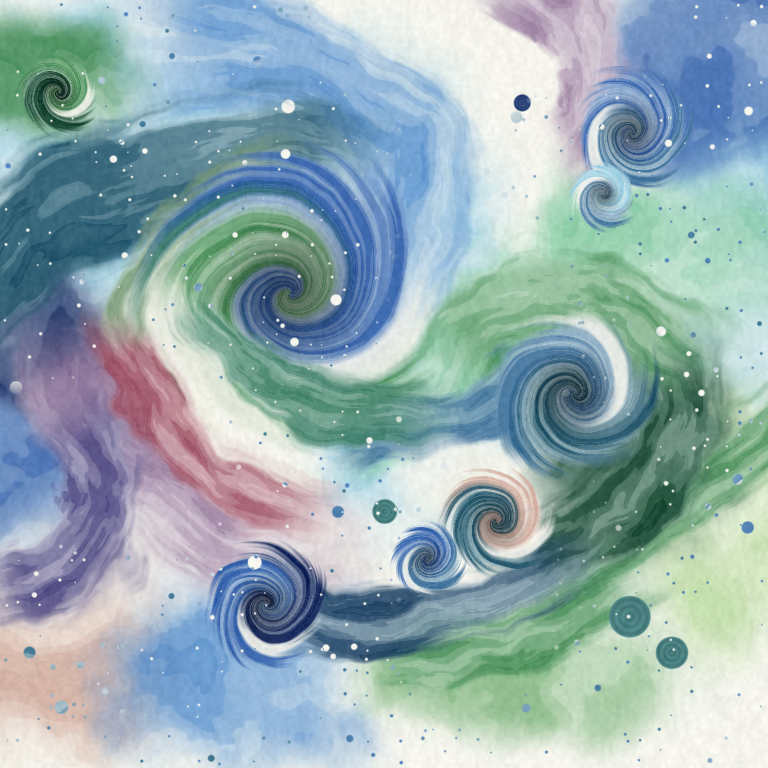
This background is drawn by a WebGL 2 fragment shader. Its source:

```glsl
#version 300 es
precision highp float;
uniform vec2 u_resolution;
out vec4 outColor;

// Pigments
const vec3 PAPER = vec3(.96,.96,.93);
const vec3 SKY = vec3(.7,.86,.92);
const vec3 AZURE = vec3(.52,.7,.87);
const vec3 BLUE = vec3(.35,.53,.77);
const vec3 NAVY = vec3(.18,.28,.5);
const vec3 SLATE = vec3(.42,.6,.73);
const vec3 TEAL = vec3(.25,.47,.55);
const vec3 MINT = vec3(.66,.86,.75);
const vec3 GREEN = vec3(.44,.68,.5);
const vec3 FOREST = vec3(.2,.42,.34);
const vec3 VIOLET = vec3(.44,.42,.63);
const vec3 MAUVE = vec3(.72,.63,.74);
const vec3 ROSE = vec3(.73,.47,.54);
const vec3 PEACH = vec3(.88,.78,.74);
const vec3 LIME = vec3(.83,.91,.76);

// Brush behaviour
const float WARP = .09;
const float TWIST = 3.3;
const float STRANDS = 3.5;
const float OPACITY = .9;
const float GRAIN = .035;
const float STEPS = 10.;

// Larger beads: centre and radius
const vec3 BEADS[4] = vec3[4](vec3(.68,.866,.011), vec3(.501,.334,.016),
  vec3(.82,.197,.027), vec3(.875,.15,.021));

vec3 c = PAPER;
vec2 p;

float hash(vec2 v) {
  vec3 q = fract(v.xyx * .1031);
  q += dot(q, q.yzx + 33.33);
  return fract((q.x + q.y) * q.z);
}

float noise(vec2 v) {
  vec2 i = floor(v), f = fract(v), e = vec2(0,1);
  f *= f * (3. - 2. * f);
  return mix(mix(hash(i), hash(i + e.yx), f.x), mix(hash(i + e), hash(i + e.yy), f.x), f.y);
}

float fbm(vec2 v) {
  float sum = 0., gain = .53;
  for (int i = 0; i < 4; i++) {
    sum += gain * noise(v);
    v = mat2(1.6,1.2,-1.2,1.6) * v + 7.;
    gain *= .5;
  }
  return sum;
}

// Translucent layers with darker dried rims
vec3 layered(vec3 pigment, float tone) {
  float f = fract(tone * 7.);
  float rim = f * (1. - smoothstep(.88, 1., f));
  float light = smoothstep(.25, .75, tone) - .25 * rim + .1;
  return mix(pow(pigment, vec3(1.5)), mix(pigment, PAPER, .4), light);
}

void wash(float x, float y, float w, float h, vec3 pigment) {
  float d = length((p - vec2(x,y)) / vec2(w,h));
  float tone = fbm(p * 9. + 30. * vec2(x,y));
  float cover = 1. - smoothstep(.5, 1.15, d + tone * .6 - .3);
  c = mix(c, layered(pigment, tone), cover * OPACITY);
}

// Curve through three control points, streaked along its length
void stroke(mat3x2 m, float width, vec3 pigment) {
  float best = 9., side, along;
  vec2 last = m[0];
  for (float t = 0.; t < STEPS; t++) {
    float k = (t + 1.) / STEPS;
    vec2 next = mix(mix(m[0], m[1], k), mix(m[1], m[2], k), k);
    vec2 seg = next - last, q = p - last;
    float h = clamp(dot(q, seg) / dot(seg, seg), 0., 1.), d = length(q - seg * h);
    if (d < best) {
      best = d;
      side = sign(seg.x * q.y - seg.y * q.x);
      along = (t + h) / STEPS;
    }
    last = next;
  }
  float d = best / width;
  float tone = fbm(vec2(side * d * 2.5, along * 4.) + m[0] * 40.);
  float cover = 1. - smoothstep(.6, 1.15, d + tone - .5);
  cover *= smoothstep(0., .2, min(along, 1. - along));
  c = mix(c, layered(pigment, tone), cover * OPACITY);
}

// Logarithmic spiral of two inks with a bare paper gap
void swirl(vec2 v, float x, float y, float size, float phase, vec3 inkA, vec3 inkB) {
  vec2 q = (v - vec2(x,y)) / size;
  float r = length(q), s = atan(q.y, q.x) - TWIST * log(r + .08) + phase;
  vec2 ring = vec2(cos(s), sin(s));
  float tone = fbm(ring * STRANDS + r * 1.5 + 40. * vec2(x,y));
  vec3 ink = layered(mix(inkB, inkA, smoothstep(-.5, .5, ring.y + tone - .5)), tone);
  ink *= mix(.55, 1., smoothstep(0., .7, r));
  float gap = smoothstep(.85, .97, cos(s - .2)) * smoothstep(.35, .6, r);
  float cover = 1. - smoothstep(.82, 1.06, r + tone * .5 - .25);
  c = mix(c, mix(ink, PAPER, gap * .9), cover);
}

void main() {
  vec2 uv = gl_FragCoord.xy / u_resolution;
  float pixel = 1. / u_resolution.y;
  p = uv + WARP * (vec2(fbm(uv * 6.), fbm(uv * 6. + 19.)) - .5);
  vec2 v = mix(uv, p, .35);

  // Broad washes
  wash(.2,.78,.4,.24, SKY);
  wash(.53,.58,.17,.32, SKY);
  wash(.97,.7,.13,.25, SKY);
  wash(.93,.93,.17,.15, BLUE);
  wash(.06,.88,.14,.09, GREEN);
  wash(.02,.43,.15,.17, BLUE);
  wash(.06,.57,.09,.1, NAVY);
  wash(.08,.13,.19,.15, PEACH);
  wash(.32,.13,.2,.15, AZURE);
  wash(.3,.3,.22,.09, mix(MAUVE, PAPER, .6));
  wash(.7,.12,.24,.1, mix(GREEN, LIME, .5));
  wash(.83,.65,.2,.14, MINT);
  wash(.95,.33,.16,.19, LIME);
  wash(.83,.43,.14,.17, FOREST);

  // Sweeping strokes
  stroke(mat3x2(.12,.94,.63,1,.51,.53), .085, AZURE);
  stroke(mat3x2(-.1,.53,.1,.86,.5,.8), .07, TEAL);
  stroke(mat3x2(.16,.47,.14,.75,.4,.77), .045, mix(GREEN, PEACH, .4));
  stroke(mat3x2(.09,.6,.1,.35,.42,.29), .07, MAUVE);
  stroke(mat3x2(.15,.62,.16,.39,.47,.32), .045, ROSE);
  stroke(mat3x2(.07,.5,.27,.26,-.04,.24), .055, VIOLET);
  stroke(mat3x2(.64,1.08,.89,.92,.7,.78), .06, MAUVE);
  stroke(mat3x2(1.1,.52,.86,.36,.7,.15), .045, GREEN);
  stroke(mat3x2(.88,.59,.93,.35,.64,.2), .06, FOREST);
  stroke(mat3x2(.5,.15,.68,.1,.86,.27), .05, GREEN);
  stroke(mat3x2(.3,.23,.54,.12,.8,.29), .045, mix(TEAL, NAVY, .4));
  stroke(mat3x2(.42,.43,.6,.48,.72,.68), .07, MINT);
  stroke(mat3x2(.56,.51,.75,.75,.94,.49), .055, GREEN);
  stroke(mat3x2(.42,.44,.61,.44,.74,.54), .045, SLATE);
  wash(.6,.385,.09,.06, PAPER);

  // Spirals
  swirl(v, .378,.622,.185, .35, BLUE, GREEN);
  stroke(mat3x2(.22,.69,.17,.43,.5,.37), .035, PAPER);
  stroke(mat3x2(.25,.64,.28,.41,.62,.48), .042, mix(GREEN, SLATE, .35));
  swirl(v, .75,.49,.105, -1.2, SLATE, TEAL);
  swirl(v, .825,.835,.075, 2.3, SLATE, BLUE);
  swirl(v, .79,.745,.045, 3., SLATE, SKY);
  swirl(v, .35,.215,.075, 1., NAVY, BLUE);
  swirl(v, .655,.32,.07, .3, PEACH, TEAL);
  swirl(v, .56,.27,.045, 2., SLATE, BLUE);
  swirl(v, .075,.875,.05, 0., GREEN, FOREST);

  // Ringed beads
  for (int i = 0; i < 4; i++) {
    float d = length(uv - BEADS[i].xy) / BEADS[i].z, soft = pixel / BEADS[i].z;
    vec3 ink = i == 0 ? NAVY : mix(TEAL, GREEN, .3);
    c = mix(c, ink * (.93 + .07 * cos(d * 19.)), 1. - smoothstep(1. - soft, 1. + soft, d));
  }

  // Splatter: pale on dark paint, dark on pale paper
  for (float i = 0.; i < 3.; i++) {
    float cells = 17. * exp2(i);
    vec2 id = floor(uv * cells) + i * 71.;
    vec2 spot = .3 + .4 * vec2(hash(id), hash(id + 5.));
    float radius = .04 + .12 * hash(id + 11.), soft = pixel * cells;
    float d = length(fract(uv * cells) - spot);
    float present = step(.88, hash(id + 23.)) * smoothstep(.35, .6, noise(uv * 5. + 3.));
    vec3 ink = mix(PAPER, mix(BLUE, TEAL, hash(id + 31.)), smoothstep(.62, .8, c.g));
    c = mix(c, ink, present * (1. - smoothstep(radius - soft, radius + soft, d)));
  }

  // Paper tooth
  c += GRAIN * (noise(uv * vec2(190,90)) + noise(uv * 240.) - 1.);
  outColor = vec4(clamp(c, 0., 1.), 1);
}
```
